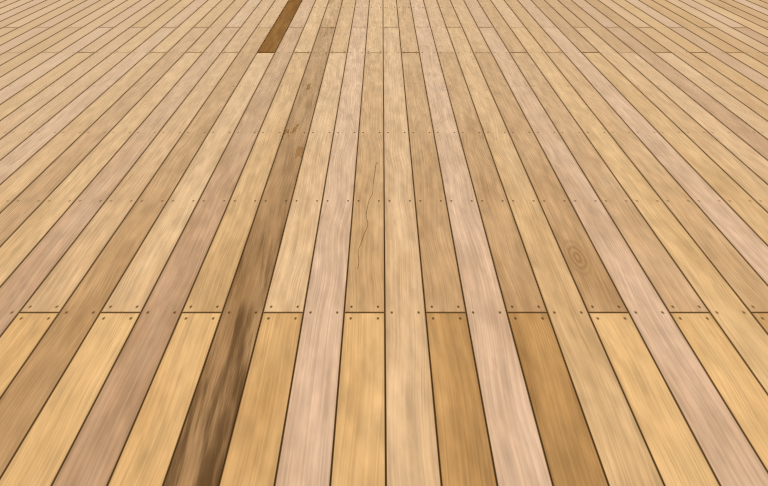
Write a WebGL 2 fragment shader that draws this texture.

```glsl
#version 300 es
precision highp float;
uniform vec2 u_resolution;
out vec4 fragColor;

// Perspective, with lengths in canvas heights
const float VANISH_X = 0.4974;
const float HORIZON = 1.3176;
const float PLANK_SLOPE = 0.0871;
const float PLANK_SHIFT = 0.07;

// Deck layout, in plank widths across and inverse depth along
const float JOIST_START = 1.041;
const float JOIST_STEP = 0.3270;
const float GAP_HALF = 0.017;
const float SEAM_HALF = 0.0016;
const float LENGTH_SCALE = 11.0;
const float NAIL_INSET = 0.17;
const float NAIL_RADIUS = 0.026;
const float NAIL_SEAM_OFFSET = 0.013;
const vec2 KNOT = vec2(5.38, 1.182);
const vec2 CRACK_START = vec2(-0.77, 1.148);
const vec2 CRACK_END = vec2(-0.21, 1.535);
const float STAINED_PLANK = -4.0;
const float DARK_FAR_PLANK = -7.0;

// Wood colours
const vec3 UMBER = vec3(0.60, 0.45, 0.28);
const vec3 TAN = vec3(0.78, 0.63, 0.45);
const vec3 PALE = vec3(0.89, 0.755, 0.585);
const vec3 HAZE = vec3(0.87, 0.755, 0.62);
const vec3 GAP_COLOR = vec3(0.27, 0.18, 0.08);
const vec3 STAIN = vec3(0.33, 0.23, 0.13);

// Hue multipliers
const vec3 GOLDEN = vec3(1.02, 0.99, 0.91);
const vec3 ROSY = vec3(1.00, 0.985, 1.05);
const vec3 ORANGE = vec3(1.03, 0.98, 0.87);

// Tones from brown (0) to pale (1), left to right
const float FIRST_PLANK = -9.0;
const float MAIN_TONES[16] = float[16](0.75, 0.42, 0.88, 0.45, 0.72, 0.20, 0.90, 0.88,
                                       0.58, 0.85, 0.50, 0.85, 0.45, 0.76, 0.46, 0.78);
const float NEAR_TONES[8] = float[8](0.80, 0.92, 0.80, 0.62, 0.82, 0.42, 0.32, 0.97);

float hash(vec2 p) {
    vec3 q = fract(vec3(p.xyx) * 0.1031);
    q += dot(q, q.yzx + 33.33);
    return fract((q.x + q.y) * q.z);
}

float noise(vec2 p) {
    vec2 cell = floor(p), f = fract(p);
    f = f * f * (3.0 - 2.0 * f);
    return mix(mix(hash(cell), hash(cell + vec2(1, 0)), f.x),
               mix(hash(cell + vec2(0, 1)), hash(cell + vec2(1, 1)), f.x), f.y);
}

float fbm(vec2 p) {
    float sum = 0.0, amp = 0.5;
    for (int i = 0; i < 4; i++) {
        sum += amp * noise(p);
        p = p * 2.03 + 17.3;
        amp *= 0.5;
    }
    return sum;
}

float plankTone(float plank, float segment, bool odd) {
    float slot = plank - FIRST_PLANK;
    bool known = slot >= 0.0 && slot < 16.0;
    if (known && segment == 0.0) return MAIN_TONES[int(slot)];
    if (known && odd && segment < 0.0) return NEAR_TONES[int(slot) / 2];
    if (plank == DARK_FAR_PLANK && segment > 0.0) return -0.12;
    return mix(0.46, 0.92, hash(vec2(plank + 60.0, segment + 7.0)));
}

// 1 inside a band of the given half width, softened by the pixel size
float band(float dist, float halfWidth, float pixel) {
    return 1.0 - smoothstep(halfWidth - 0.8 * pixel, halfWidth + 0.8 * pixel, abs(dist));
}

void main() {
    vec2 uv = gl_FragCoord.xy / u_resolution;
    float depth = HORIZON - uv.y;
    float x = (uv.x - VANISH_X) * u_resolution.x / u_resolution.y;
    vec2 deck = vec2(x / (PLANK_SLOPE * depth) - PLANK_SHIFT, 1.0 / depth);
    vec2 pixel = fwidth(deck);
    float far = smoothstep(0.35, 1.0, uv.y);

    // Planks and their staggered ends
    float plank = floor(deck.x), across = deck.x - plank;
    bool odd = mod(plank, 2.0) == 1.0;
    float period = odd ? 4.0 : 6.0, phase = odd ? 0.0 : 1.0;
    float joist = (deck.y - JOIST_START) / JOIST_STEP;
    float nearest = floor(joist + 0.5);
    float segment = floor((joist + phase) / period);
    bool hasSeam = mod(nearest + phase, period) == 0.0;
    float along = (joist - nearest) * JOIST_STEP;
    vec2 seed = vec2(plank * 13.7, segment * 31.0) + 400.0;

    // Base tone and hue
    float tone = plankTone(plank, segment, odd);
    tone += 0.45 * (fbm(seed + vec2(across * 2.0, deck.y * 7.0)) - 0.47);
    vec3 color = tone < 0.5 ? mix(UMBER, TAN, tone * 2.0) : mix(TAN, PALE, min(tone * 2.0 - 1.0, 1.2));
    bool rosy = mod(plank, 4.0) == 2.0;
    color *= rosy ? ROSY : segment < 0.0 ? ORANGE : mix(GOLDEN, ROSY, 0.6 * hash(seed));
    float haze = far * mix(0.65, 0.35, uv.x);
    color = mix(color, HAZE, tone < 0.1 ? 0.0 : haze);

    // Grain, fading where it is finer than a pixel
    float detail = 1.0 - smoothstep(0.04, 0.20, pixel.x);
    float bend = 0.25 * noise(seed + deck.y * 5.0);
    float fine = noise(seed + vec2((across + bend) * 34.0, deck.y * 9.0)) - 0.5;
    float figure = fbm(seed + vec2(across * 5.0 + deck.y * 4.0, deck.y * 24.0)) - 0.47;
    color *= 1.0 + detail * (0.10 * fine + 0.20 * figure);

    // Dark weathering along one plank
    if (plank == STAINED_PLANK) {
        float streak = fbm(vec2(across * 6.0 + deck.y * 5.0, deck.y * 8.0));
        float strength = mix(0.75, 0.15, smoothstep(0.78, 1.5, deck.y));
        color = mix(color, STAIN, strength * smoothstep(0.36, 0.72, streak));
    }

    // Knot with rings
    vec2 knotOffset = (deck - KNOT) * vec2(1.0, 6.0);
    float knotRadius = length(knotOffset) + 0.08 * fbm(deck * vec2(6.0, 30.0));
    float rings = 0.5 + 0.5 * cos(knotRadius * 56.0);
    float knotMask = plank == floor(KNOT.x) ? 1.0 - smoothstep(0.12, 0.50, knotRadius) : 0.0;
    color = mix(color, UMBER, knotMask * (0.2 + 0.5 * rings));

    // Wandering crack
    float crackT = (deck.y - CRACK_START.y) / (CRACK_END.y - CRACK_START.y);
    float crackX = mix(CRACK_START.x, CRACK_END.x, crackT) + 0.16 * (noise(vec2(deck.y * 25.0, 3.0)) - 0.5);
    float crackMask = step(0.0, crackT) * step(crackT, 1.0);
    color = mix(color, STAIN, 0.6 * crackMask * band(deck.x - crackX, 0.006, pixel.x));

    // Nails, doubled on both sides of a seam
    float nailAlong = hasSeam ? abs(along) - NAIL_SEAM_OFFSET : along;
    vec2 nail = vec2(min(across, 1.0 - across) - NAIL_INSET, nailAlong * LENGTH_SCALE);
    float nailFade = min(1.0, 1.5 * NAIL_RADIUS / pixel.x);
    color = mix(color, GAP_COLOR, 0.7 * nailFade * band(length(nail), NAIL_RADIUS, pixel.x));

    // Shaded edges, gaps and seams, with some far seams closed tight
    float edge = min(across, 1.0 - across);
    color *= 1.0 - 0.10 * exp(-edge * 22.0);
    float gap = band(edge, GAP_HALF, pixel.x) * mix(0.95, 0.72, far);
    float tightness = nearest > 0.0 ? mix(0.15, 0.75, hash(seed.yx + plank)) : 0.75;
    float seam = hasSeam ? tightness * band(along, SEAM_HALF, pixel.y) : 0.0;
    fragColor = vec4(mix(color, GAP_COLOR, max(gap, seam)), 1.0);
}
```
